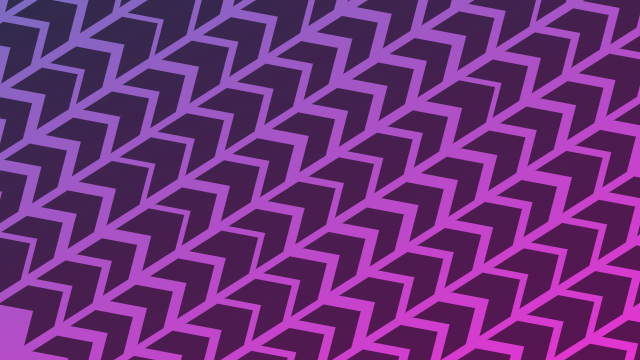
Give the GLSL for this pattern, as a WebGL 1 fragment shader.

```glsl
precision highp float;

uniform vec2 u_resolution;

float hash(vec2 cell) {
    return fract(sin(dot(cell, vec2(41.3, 289.1))) * 4375.85);
}

// Signed distance to the nearest arrow tile, negative inside
float arrowTiles(vec2 p) {
    const float rowHeight = 0.1629;
    const float tileLength = 0.1296;
    const float armSlope = 1.07;

    // Axes along and across the slanted rows
    vec2 axis = vec2(0.8443, 0.536);
    float along = dot(p, axis);
    float across = (dot(p, vec2(-axis.y, axis.x)) - 0.473) / rowHeight;

    // Fold each row about its middle to bend the columns into arrows
    float row = floor(across);
    float fromMiddle = abs(across - row - 0.5) * rowHeight;
    float column = (along + armSlope * fromMiddle - 0.7555 + 0.0124 * row) / tileLength;
    vec2 cell = vec2(floor(column), row);
    float t = fract(column) * tileLength;

    // Uneven gaps ahead of each tile and beside it
    float front = tileLength - mix(0.014, 0.043, hash(cell));
    float halfLine = mix(0.009, 0.014, hash(cell + 17.0));
    float arms = max(0.006 - t, t - front) / length(vec2(1.0, armSlope));
    float sides = fromMiddle - 0.5 * rowHeight + halfLine;

    // One blank tile by the lower left corner
    float blank = step(distance(cell, vec2(-6.0, -3.0)), 0.5);
    return max(arms, sides) + blank;
}

// Three-stop colour ramp
vec3 ramp(vec3 start, vec3 middle, vec3 end, float k) {
    return mix(mix(start, middle, min(k * 2.0, 1.0)), end, max(k * 2.0 - 1.0, 0.0));
}

void main() {
    vec2 uv = gl_FragCoord.xy / u_resolution;
    vec2 p = gl_FragCoord.xy / u_resolution.y;
    float pixel = 1.0 / u_resolution.y;

    // Diagonal gradients for the lines and the tiles
    float k = 0.45 * uv.x + 0.55 * (1.0 - uv.y);
    vec3 lineColor = ramp(vec3(0.49, 0.42, 0.76), vec3(0.69, 0.31, 0.78), vec3(0.90, 0.20, 0.82), k);
    vec3 tileColor = ramp(vec3(0.19, 0.17, 0.30), vec3(0.28, 0.12, 0.31), vec3(0.35, 0.08, 0.32), k);

    float tile = 1.0 - smoothstep(-0.7 * pixel, 0.7 * pixel, arrowTiles(p));
    gl_FragColor = vec4(mix(lineColor, tileColor, tile), 1.0);
}
```
